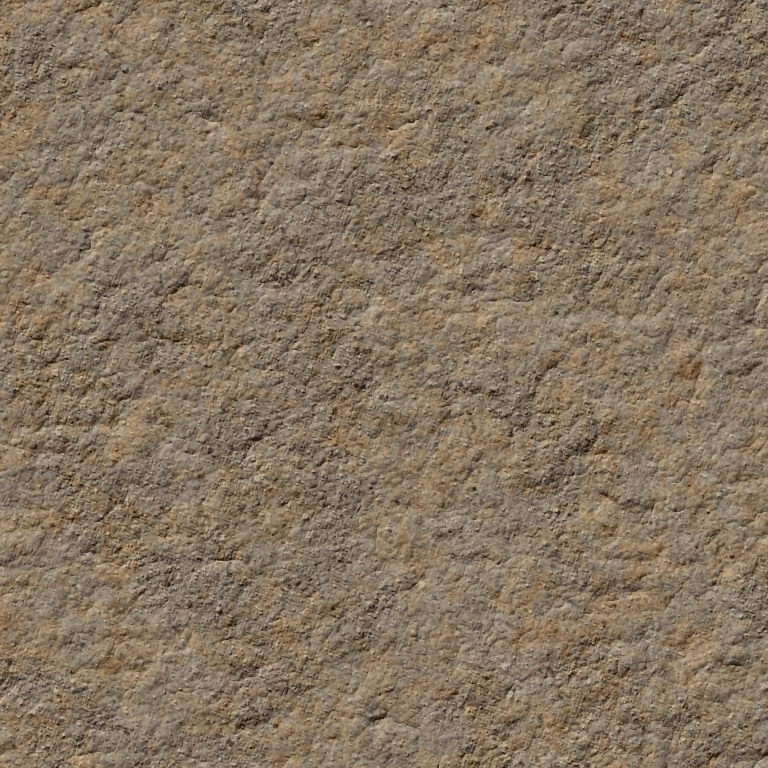
A WebGL 1 fragment shader for this texture:

```glsl
precision highp float;
// Dry, lumpy earth crust with gravel patches and rusty stains, lit from the upper left.

uniform vec2 u_resolution;

const vec3 SHADOW_BROWN = vec3(0.28, 0.21, 0.15);
const vec3 PALE_SAND = vec3(0.67, 0.60, 0.51);
const vec3 RUST_SHIFT = vec3(0.038, 0.000, -0.046);
const vec2 TO_LIGHT = vec2(-0.5, 0.866);
const mat2 TURN = mat2(0.8, 0.6, -0.6, 0.8);

float hash(vec2 p) {
  vec3 q = fract(p.xyx * 0.1031);
  q += dot(q, q.yzx + 33.33);
  return fract((q.x + q.y) * q.z);
}

float noise(vec2 p) {
  vec2 cell = floor(p);
  vec2 f = fract(p);
  f = f * f * (3.0 - 2.0 * f);
  float low = mix(hash(cell), hash(cell + vec2(1.0, 0.0)), f.x);
  float high = mix(hash(cell + vec2(0.0, 1.0)), hash(cell + 1.0), f.x);
  return mix(low, high, f.y);
}

// Two independent noises centred on zero.
vec2 jitter(vec2 p) {
  return vec2(noise(p), noise(p + 61.0)) - 0.5;
}

// Three octaves of noise, about 0 to 1.
float cloud(vec2 p) {
  float sum = 0.0;
  float weight = 0.55;
  for (int i = 0; i < 3; i++) {
    sum += weight * noise(p);
    p = TURN * p * 2.3 + 17.0;
    weight *= 0.52;
  }
  return sum;
}

// Overlapping flat-topped clods of uneven size with steep rims.
float clods(vec2 p, float cells) {
  vec2 q = p * cells;
  vec2 home = floor(q);
  float top = -2.0;
  for (int y = -1; y <= 1; y++) {
    for (int x = -1; x <= 1; x++) {
      vec2 cell = home + vec2(float(x), float(y));
      vec2 center = cell + vec2(hash(cell + 13.0), hash(cell + 47.0));
      float dist = length(q - center);
      top = max(top, 0.55 * hash(cell + 83.0) - dist * dist * dist);
    }
  }
  return top / cells;
}

// Ragged clods, then creased lumps down to grains; roughness strengthens the grains.
float height(vec2 p, float roughness) {
  vec2 ragged = p + 0.026 * jitter(p * 32.0) + 0.011 * jitter(p * 85.0) + 0.006 * jitter(p * 190.0);
  float broken = smoothstep(0.3, 0.7, noise(p * 24.0 + 5.0));
  float sum = mix(0.15, 0.50, broken) * clods(ragged, 18.0);
  sum += mix(0.50, 0.25, broken) * clods(TURN * ragged + 3.0, 42.0);
  float frequency = 28.0;
  float fineWeight = mix(0.95, 1.5, roughness);
  vec2 q = p;
  for (int i = 0; i < 4; i++) {
    float weight = mix(0.65, fineWeight, float(i) / 3.0);
    sum += weight * abs(noise(q * frequency + 9.0) - 0.45) / frequency;
    q = TURN * q;
    frequency *= 2.0;
  }
  return sum;
}

// Signed slope towards the light, with shadows deeper than highlights.
float relief(vec2 p, float roughness) {
  float reach = 0.0014;
  float ahead = height(p + TO_LIGHT * reach, roughness);
  float slope = (height(p, roughness) - ahead) / reach;
  return slope * (slope < 0.0 ? 1.35 : 0.75);
}

// Coverage of scattered, ragged stones, one at most per cell.
float stones(vec2 p, float cells, float density) {
  vec2 q = p * cells;
  vec2 home = floor(q);
  float cover = 0.0;
  float edge = 0.4 * cells / 512.0;
  float raggedness = 0.4 * (noise(q * 2.7) - 0.5);
  for (int y = -1; y <= 1; y++) {
    for (int x = -1; x <= 1; x++) {
      vec2 cell = home + vec2(float(x), float(y));
      vec2 center = cell + vec2(hash(cell + 11.0), hash(cell + 53.0));
      float radius = mix(0.16, 0.42, hash(cell + 91.0));
      vec2 d = TURN * (q - center);
      d.y *= mix(1.0, 1.7, hash(cell + 29.0));
      float present = step(hash(cell + 71.0), density);
      float dist = length(d) + raggedness;
      cover = max(cover, present * (1.0 - smoothstep(radius - edge, radius + edge, dist)));
    }
  }
  return cover;
}

// Brightness change from stones and the shadows they cast.
float stoneTone(vec2 p, float cells, float density) {
  float stone = stones(p, cells, density);
  float shade = stones(p + TO_LIGHT * 0.45 / cells, cells, density);
  return 0.28 * stone - 0.38 * shade * (1.0 - stone);
}

void main() {
  vec2 p = gl_FragCoord.xy / u_resolution;

  // Gravel gathers in small, loose patches.
  float gravel = smoothstep(0.46, 0.68, cloud(TURN * p * 9.0 + 3.0));

  // Light and dark
  float tone = 0.72 - 0.08 * gravel;
  tone += 0.23 * relief(p, gravel);
  tone += 0.16 * (cloud(p * 21.0 + 70.0) - 0.5);
  tone += 0.34 * (noise(TURN * p * 310.0) - 0.5);
  tone += stoneTone(p, 185.0, mix(0.12, 0.42, gravel));
  tone += stoneTone(p, 90.0, mix(0.01, 0.08, gravel));
  tone -= 0.42 * stones(p + 0.37, 105.0, mix(0.04, 0.11, gravel));
  vec3 color = mix(SHADOW_BROWN, PALE_SAND, clamp(tone, -0.30, 1.25));

  // Rusty and grey stains
  float stain = 1.7 * (cloud(p * 19.0 + 130.0) - 0.5) + 1.2 * (noise(p * 80.0 + 5.0) - 0.5);
  color += RUST_SHIFT * clamp(stain - 0.2 * gravel, -0.4, 1.2);

  gl_FragColor = vec4(clamp(color, 0.0, 1.0), 1.0);
}
```
